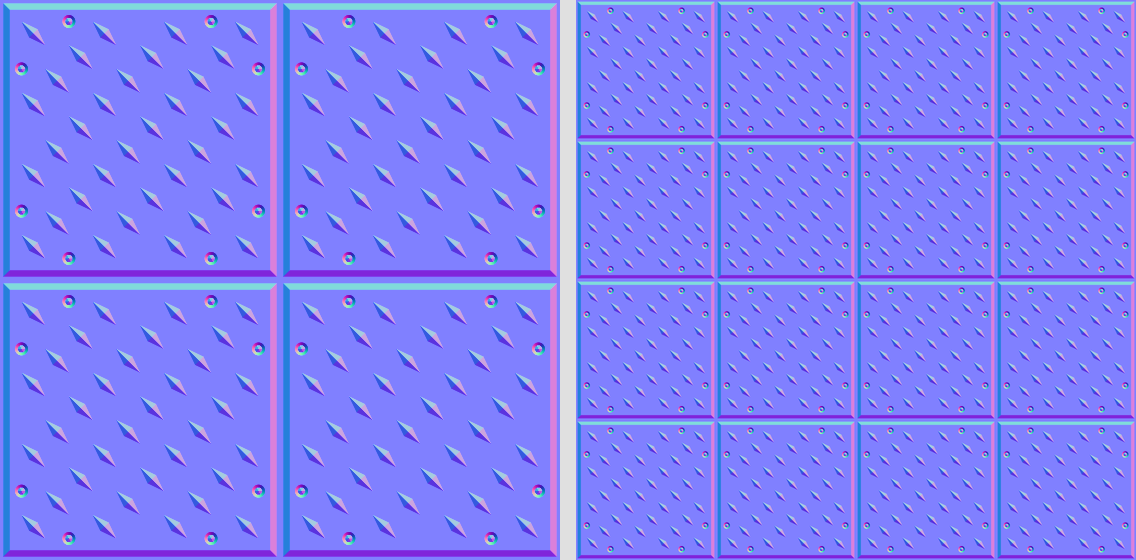
Left, the tile; right, the same tile 2 across and 2 down.
This texture map is drawn by a three.js fragment shader. Its source:

```glsl
// Tangent-space normal map of bevelled tread plates with diamond studs and hex bolts, 2 by 2.
varying vec2 vUv;

const float SOFT = 0.025; // half width of a smoothed edge, in stud cells

// 1 inside a shape, 0 outside, from its signed distance
float cover(float dist) {
  return 1.0 - smoothstep(-SOFT, SOFT, dist);
}

float softSign(float x) {
  return clamp(x / SOFT, -1.0, 1.0);
}

// Slope of the chamfered plate rim, mitred at the corners
vec2 rimSlope(vec2 p) {
  vec2 a = abs(p);
  float edge = max(a.x, a.y);
  float sideways = 0.5 + 0.5 * softSign(a.x - a.y);
  vec2 outward = sign(p) * vec2(sideways, 1.0 - sideways);
  return outward * cover(edge - 5.763) * (1.0 - cover(edge - 5.5));
}

// Slope of the four-sided studs, on every third diagonal of a 10 by 10 grid
vec2 studSlope(vec2 p) {
  vec2 cell = floor(p);
  float diagonal = mod(cell.x - cell.y + 30.0, 3.0);
  float present = step(diagonal, 0.5) * step(max(abs(p.x), abs(p.y)), 5.0);
  vec2 q = fract(p) - 0.5;
  float along = q.y - q.x;
  float across = (q.x + q.y) / 0.35;
  float dist = (abs(along) + abs(across) - 1.0) / 4.28;
  vec2 facet = vec2(-1.0, 1.0) * softSign(along) + vec2(1.0) * softSign(across * 0.35) / 0.35;
  return 0.9 * facet / 4.28 * cover(dist) * present;
}

// Lays eight sunken bolts with hexagonal heads over the slope
vec2 addBolts(vec2 slope, vec2 p) {
  vec2 a = abs(p);
  vec2 center = a.x > a.y ? vec2(5.0, 3.0) : vec2(3.0, 5.0);
  vec2 q = p - sign(p) * center;
  float r = length(q);

  // Countersunk ring, facing inward
  slope = mix(slope, -2.3 * q / max(r, 0.01), cover(r - 0.27));

  // Six-sided head, facing outward
  float sector = atan(q.x, q.y + 0.00001) * 3.0 / 3.14159265;
  float angle = (floor(sector) + smoothstep(0.35, 0.65, fract(sector))) * 3.14159265 / 3.0;
  vec2 facet = vec2(sin(angle), cos(angle));
  return mix(slope, 0.8 * facet, cover(dot(q, facet) - 0.155));
}

void main() {
  // Plate coordinates: origin at the plate center, one unit per stud cell
  vec2 p = (fract(vUv * 2.0) - 0.5) * 11.815;
  vec2 slope = addBolts(rimSlope(p) + studSlope(p), p);
  vec3 normal = normalize(vec3(slope, 1.0));
  gl_FragColor = vec4(0.5 + 0.5 * normal, 1.0);
}
```
